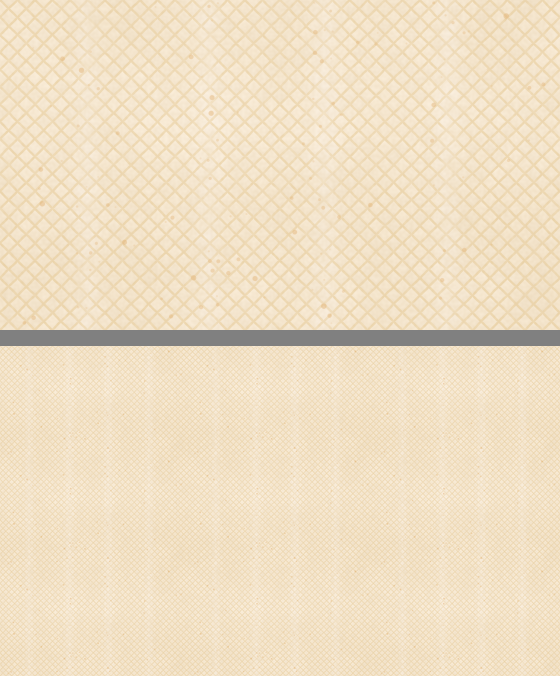
Top, the tile; bottom, the same tile 3 across and 3 down.
Reproduce this texture procedurally as a Shadertoy shader.

```glsl
// A pale baked wafer: a fine diagonal lattice of pressed lines around pillowed
// diamonds. Two integer-period diagonal axes give the lattice; wrapped gradient
// noise adds crumb, mottling and uneven lines; a wrapped cell grid adds toasted specks.

const float TAU = 6.2831853;
const vec2 REPEATS = vec2(32.0, 19.0);        // diamonds across and down
const float LINE_HALF_WIDTH = 0.095;          // in diamond widths
const float LINE_SOFTNESS = 0.055;
const float LINE_WOBBLE = 0.035;
const vec3 FACE_COLOR = vec3(0.958, 0.900, 0.808);
const vec3 LINE_COLOR = vec3(0.926, 0.838, 0.682);
const vec3 PALE_COLOR = vec3(0.966, 0.922, 0.862);
const vec3 SPECK_COLOR = vec3(0.885, 0.690, 0.440);
const vec3 SHADE_TINT = vec3(0.012, 0.018, 0.030);
const vec4 WORN_COLUMNS = vec4(0.155, 0.372, 0.580, 0.800);
const float WORN_WIDTH = 0.022;
const vec2 SPECK_GRID = vec2(60.0, 36.0);
const float SPECK_CHANCE = 0.035;
const float WORN_SPECK_CHANCE = 0.17;

vec2 hash2(vec2 p) {
    vec3 q = fract(vec3(p.xyx) * vec3(0.1031, 0.1030, 0.0973));
    q += dot(q, q.yzx + 33.33);
    return fract((q.xx + q.yz) * q.zy);
}

float cornerSlope(vec2 corner, vec2 offset, vec2 period) {
    float angle = TAU * hash2(mod(corner, period) + period).x;
    return dot(vec2(cos(angle), sin(angle)), offset);
}

// Gradient noise that repeats after a whole number of cells.
float wrappedNoise(vec2 uv, vec2 period) {
    vec2 p = uv * period, i = floor(p), f = p - i;
    vec2 s = f * f * f * (f * (f * 6.0 - 15.0) + 10.0);
    vec2 e = vec2(1.0, 0.0);
    float low = mix(cornerSlope(i, f, period), cornerSlope(i + e, f - e, period), s.x);
    float high = mix(cornerSlope(i + e.yx, f - e.yx, period),
                     cornerSlope(i + 1.0, f - 1.0, period), s.x);
    return 1.4 * mix(low, high, s.y);
}

// Faint vertical bands where the surface is rubbed paler.
float wornBands(float x) {
    vec4 d = (fract(x - WORN_COLUMNS + 0.5) - 0.5) / WORN_WIDTH;
    return min(dot(exp(-d * d), vec4(1.0)), 1.0);
}

// Small round toasted marks, denser inside the worn bands.
float toastedSpecks(vec2 uv) {
    vec2 p = uv * SPECK_GRID, cell = floor(p);
    float edge = 0.7 * SPECK_GRID.y / iResolution.y;
    float cover = 0.0;
    for (int y = -1; y <= 1; y++)
    for (int x = -1; x <= 1; x++) {
        vec2 c = cell + vec2(x, y);
        vec2 id = mod(c, SPECK_GRID);
        vec2 rnd = hash2(id + 211.0);
        float chance = mix(SPECK_CHANCE, WORN_SPECK_CHANCE,
                           wornBands((id.x + 0.5) / SPECK_GRID.x));
        float radius = mix(0.10, 0.30, rnd.y * rnd.y);
        float d = length(p - c - 0.2 - 0.6 * hash2(id + 97.0));
        float mark = 1.0 - smoothstep(radius - edge, radius + edge, d);
        cover = max(cover, mark * step(rnd.x, chance) * mix(0.25, 0.75, rnd.y));
    }
    return cover;
}

void mainImage(out vec4 fragColor, in vec2 fragCoord) {
    vec2 uv = fragCoord / iResolution.xy;
    float worn = wornBands(uv.x);

    // Surface variation at three scales
    float broad = wrappedNoise(uv, vec2(7.0, 4.0));
    float patches = wrappedNoise(uv, vec2(39.0, 23.0));
    float crumb = wrappedNoise(uv, vec2(160.0, 94.0));

    // Diagonal lattice axes, slightly wavering
    vec2 p = uv * REPEATS;
    vec2 diagonal = vec2(p.x + p.y, p.x - p.y);
    vec2 wobble = LINE_WOBBLE * vec2(patches, wrappedNoise(uv + 0.37, vec2(41.0, 25.0)));
    vec2 signedDist = fract(diagonal + wobble + 0.5) - 0.5;
    float pixel = length(REPEATS / iResolution.xy);
    float soft = max(LINE_SOFTNESS, 0.6 * pixel);
    vec2 lines = 1.0 - smoothstep(LINE_HALF_WIDTH - soft, LINE_HALF_WIDTH + soft, abs(signedDist));
    float lattice = max(lines.x, lines.y);

    // Each diamond gets its own tone, shared across the wrapped edges
    vec2 id = floor(diagonal + wobble);
    vec2 center = mod(vec2(id.x + id.y + 1.0, id.x - id.y) * 0.5, REPEATS);
    float tone = hash2(2.0 * center + 31.0).x - 0.5;

    // Faces, with light from above catching the rims
    vec3 color = FACE_COLOR + 0.012 * tone;
    vec2 rim = signedDist * exp(-pow(signedDist / 0.18, vec2(2.0)));
    color += vec3(0.05, 0.07, 0.10) * (rim.y - rim.x) * (1.0 - lattice);
    color = mix(color, PALE_COLOR, clamp(0.35 * worn + 0.5 * worn * patches, 0.0, 0.7));

    // Pressed lines, fainter where worn
    float strength = clamp(0.86 + 0.35 * patches + 0.2 * broad - 0.3 * worn, 0.3, 1.0);
    color = mix(color, LINE_COLOR, lattice * strength);

    // Broad light, mottling and crumb
    float light = 0.5 * cos(TAU * (uv.y - 0.68)) + 0.3 * cos(TAU * (uv.x - 0.47));
    color += SHADE_TINT * (0.6 * light + 0.7 * broad + 0.5 * patches);
    color += vec3(0.010, 0.015, 0.022) * crumb;
    color = mix(color, SPECK_COLOR, 0.6 * toastedSpecks(uv));

    fragColor = vec4(clamp(color, 0.0, 1.0), 1.0);
}
```
